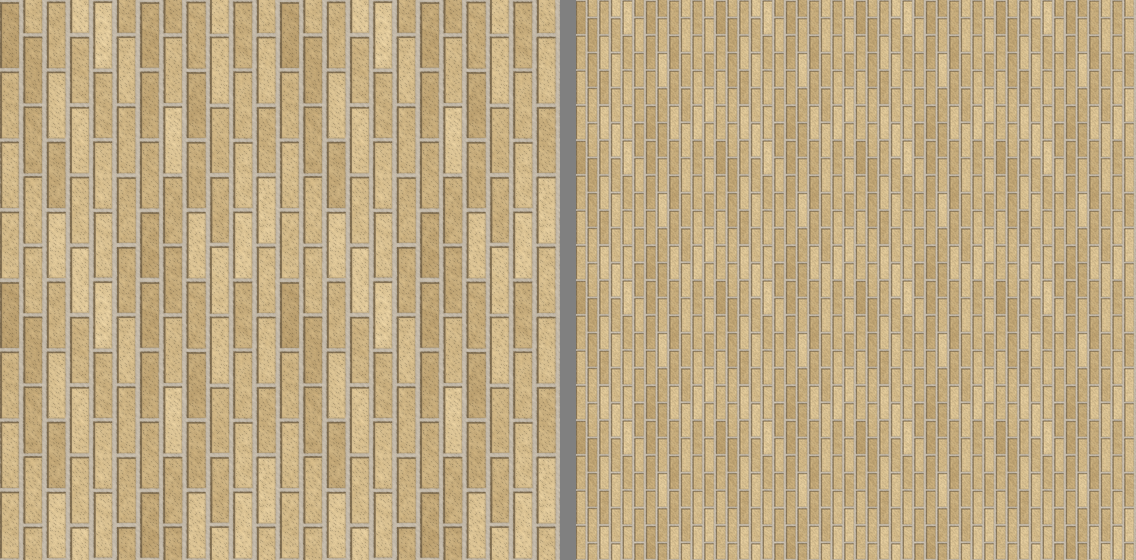
Left: one tile. Right: repeated 2 by 2.
This texture is drawn by a WebGL 1 fragment shader. Its source:

```glsl
precision highp float;
uniform vec2 u_resolution;

const vec2 BRICKS = vec2(24.0, 8.0);         // columns, rows on the canvas
const float REPEATS = 2.0;                   // the wear pattern recurs this often per axis
const vec2 HALF_BRICK = vec2(0.0168, 0.0592);
const vec2 COLUMN_SHIFT = vec2(0.0039, 0.0); // half a joint
const vec2 SHADOW_SHIFT = vec2(0.0036, -0.0029);
const float CORNER = 0.0012;
const float SOFTNESS = 0.0010;
const float ROUGHNESS = 0.0011;
const float SIZE_JITTER = 0.0012;
const float GRAIN_CELLS = 72.0;              // per wear repeat
const float TAU = 6.2831853;
const vec3 BRICK_DARK = vec3(0.71, 0.60, 0.41);
const vec3 BRICK_MID = vec3(0.81, 0.71, 0.52);
const vec3 BRICK_LIGHT = vec3(0.89, 0.80, 0.62);
const vec3 MORTAR = vec3(0.765, 0.725, 0.66);
const vec3 SHADOW = vec3(0.47, 0.40, 0.29);

vec2 hash2(vec2 p) {
  vec2 s = vec2(dot(p, vec2(127.1, 311.7)), dot(p, vec2(269.5, 183.3)));
  return fract(sin(s) * 43758.55);
}

// Wrapping cellular noise with pits stretched along the falling diagonal
float pits(vec2 p, float period) {
  vec2 cell = floor(p);
  vec2 f = fract(p);
  float nearest = 2.0;
  for (int j = -1; j <= 1; j++) {
    for (int i = -1; i <= 1; i++) {
      vec2 n = vec2(float(i), float(j));
      vec2 v = n + hash2(mod(cell + n, period)) - f;
      vec2 along = vec2(v.x - v.y, v.x + v.y) * vec2(0.5, 1.0);
      nearest = min(nearest, length(along));
    }
  }
  return nearest;
}

// Broad stains from layered sines; whole frequencies keep them periodic
float stains(vec2 p, vec2 phase) {
  vec2 a = TAU * (p + phase);
  float s = sin(7.0 * a.x + 5.0 * a.y + 1.5 * sin(9.0 * a.y));
  s += 0.7 * sin(13.0 * a.y - 11.0 * a.x + 1.3 * sin(17.0 * a.x));
  s += 0.4 * sin(29.0 * a.x + 23.0 * a.y);
  return s / 2.1;
}

float roundedBox(vec2 p, vec2 halfSize) {
  vec2 d = abs(p) - halfSize + CORNER;
  return length(max(d, 0.0)) + min(max(d.x, d.y), 0.0) - CORNER;
}

void main() {
  vec2 uv = gl_FragCoord.xy / u_resolution;
  vec2 wearUv = uv * REPEATS;
  float blur = max(SOFTNESS, 0.7 / min(u_resolution.x, u_resolution.y));

  // Upright running bond: every other column moves by half a brick
  vec2 grid = (uv + COLUMN_SHIFT) * BRICKS;
  grid.y += 0.5 * mod(floor(grid.x), 2.0);
  vec2 id = mod(floor(grid), BRICKS / REPEATS);
  vec2 local = (fract(grid) - 0.5) / BRICKS;
  vec2 tone = hash2(id + 3.7);
  vec2 jitter = hash2(id + 21.3) - 0.5;

  // Surface wear
  float pit = pits(wearUv * GRAIN_CELLS, GRAIN_CELLS);
  float fine = pits(wearUv.yx * GRAIN_CELLS * 2.0, GRAIN_CELLS * 2.0);
  float grain = 0.6 * (pit - 0.45) + 0.4 * (fine - 0.45);
  float stain = stains(wearUv, tone);

  // Brick outline, with the lit face set right and down of it
  vec2 size = HALF_BRICK + SIZE_JITTER * jitter * vec2(0.5, 1.5);
  local += SIZE_JITTER * jitter.yx * 0.5;
  float edge = roundedBox(local, size) + ROUGHNESS * grain;
  float face = roundedBox(local - SHADOW_SHIFT, size) + ROUGHNESS * grain;
  float brickMask = 1.0 - smoothstep(-blur, blur, edge);
  float shadowMask = smoothstep(-blur, blur, face);
  float rim = smoothstep(-0.0032, 0.0, edge);

  // Brick tone: mostly mid, a few pale or dark
  float t = (tone.x - 0.5) * 1.5 + 0.26 * stain;
  vec3 brick = mix(BRICK_MID, BRICK_LIGHT, clamp(t, 0.0, 1.0));
  brick = mix(brick, BRICK_DARK, clamp(-t, 0.0, 1.0));
  brick *= 1.0 + 0.16 * grain;
  brick *= 1.0 - 0.13 * (1.0 - smoothstep(0.06, 0.24, pit));
  brick = mix(brick, SHADOW, 0.28 * rim);
  brick = mix(brick, SHADOW * (1.0 + 0.25 * grain), 0.9 * shadowMask);

  // Mortar is palest in the middle of the joint
  float ridge = smoothstep(0.0, 0.0035, edge);
  vec3 mortar = MORTAR * (0.95 + 0.07 * ridge + 0.12 * grain);

  gl_FragColor = vec4(mix(mortar, brick, brickMask), 1.0);
}
```
